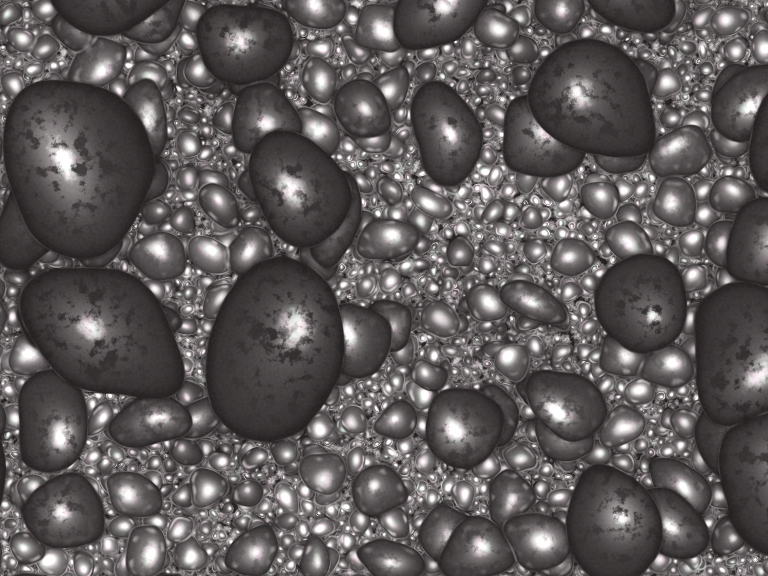
A Shadertoy shader for this texture:

```glsl
// Dense grey froth: glossy bubbles of many sizes packed together, lit from the front.

struct Bubble {
    vec2 local;    // position inside the bubble, length 1 at its outline
    float radius;
    float nearest; // scaled distance to its centre
    float edge;    // distance inwards from outline or neighbour
    vec2 seed;
};

vec2 hash2(vec2 p) {
    vec3 v = fract(p.xyx * vec3(0.1031, 0.1030, 0.0973));
    v += dot(v, v.yzx + 33.33);
    return fract((v.xx + v.yz) * v.zy);
}

float gradientNoise(vec2 p) {
    vec2 cell = floor(p), f = fract(p);
    vec2 u = f * f * f * (f * (f * 6.0 - 15.0) + 10.0);
    vec4 corner;
    for (int i = 0; i < 4; i++) {
        vec2 o = vec2(i & 1, i >> 1);
        corner[i] = dot(hash2(cell + o + 71.0) * 2.0 - 1.0, f - o);
    }
    return mix(mix(corner.x, corner.y, u.x), mix(corner.z, corner.w, u.x), u.y);
}

float fractalNoise(vec2 p) {
    float sum = 0.0, gain = 1.0;
    for (int i = 0; i < 4; i++) {
        sum += gain * gradientNoise(p);
        p = mat2(1.6, 1.2, -1.2, 1.6) * p + 7.3;
        gain *= 0.6;
    }
    return sum;
}

// Nearest bubble on a jittered grid, with flat walls where two bubbles touch
Bubble findBubble(vec2 p, float size, float amount, float salt) {
    vec2 g = p / size + salt;
    g += 0.21 * vec2(gradientNoise(g * 1.5), gradientNoise(g * 1.5 + 31.0));
    vec2 home = floor(g);
    Bubble b = Bubble(vec2(9.0), size, 9.0, -9.0, vec2(0.0));
    float second = 9.0;
    for (int y = -1; y <= 1; y++)
    for (int x = -1; x <= 1; x++) {
        vec2 cell = home + vec2(x, y);
        vec2 shape = hash2(cell + salt * 3.0 + 200.0);
        vec2 chance = hash2(cell + salt * 5.0 + 400.0);
        if (chance.x > amount) continue;
        vec2 d = g - cell - 0.25 - 0.5 * hash2(cell + salt + 90.0);
        float turn = 6.2832 * shape.x;
        d = mat2(cos(turn), -sin(turn), sin(turn), cos(turn)) * d;
        float stretch = 1.0 + 0.28 * chance.y * chance.y;
        float radius = mix(0.27, 0.5, shape.y);
        vec2 q = d * vec2(1.0 / stretch, stretch) / radius;
        float rho = length(q);
        if (rho < b.nearest) {
            second = b.nearest;
            b.local = q;
            b.radius = radius * size;
            b.nearest = rho;
            b.seed = hash2(cell + salt * 7.0 + 600.0);
        } else second = min(second, rho);
    }
    b.edge = min(1.0 - b.nearest, 0.5 * (second - b.nearest)) * b.radius;
    return b;
}

float shadeBubble(Bubble b, vec2 p) {
    float big = smoothstep(0.012, 0.08, b.radius);
    float dome = max(1.0 - b.nearest * b.nearest, 0.0);
    vec2 lit = b.local - 0.45 * (b.seed - 0.5);
    float rough = fractalNoise(p * 46.0);
    float center = dot(lit, lit);

    // Body and wide soft glow
    float tone = mix(0.225, 0.185, big) + dome * mix(0.12, 0.08, big);
    tone += exp(-center * mix(4.8, 6.0, big)) * mix(0.5, 0.34, big) * (0.5 + b.seed.x);
    tone *= mix(0.8 + 0.5 * b.seed.y, 1.0, big);

    // Dark film torn into blotches on the large bubbles
    float film = smoothstep(-0.05, 0.45, rough + 0.5 * gradientNoise(p * 13.0));
    tone *= 1.0 - 0.62 * big * film * exp(-2.5 * center);

    // Reflected crescent on the small bubbles
    float crescent = smoothstep(0.2, 0.0, abs(b.nearest - 0.76));
    tone += 0.48 * (1.0 - big) * crescent * smoothstep(0.0, 0.45, gradientNoise(p * 55.0 + 9.0));

    // Ragged hot spot, blurred on small bubbles
    float spotSize = mix(0.28, 0.15, big) * (0.6 + 0.7 * b.seed.y);
    float spot = length(lit) + 0.1 * big * rough;
    tone += mix(0.34, 0.65, big) * smoothstep(spotSize * 1.9, spotSize * 0.1, spot);

    // Dark inner margin and thin bright wall
    tone *= mix(0.74, 1.0, smoothstep(0.0, 0.18 * b.radius + 0.001, b.edge));
    float wall = smoothstep(0.0035, 0.0004, b.edge);
    return tone + wall * mix(0.34, 0.13, big) * (0.7 + 2.0 * gradientNoise(p * 35.0));
}

void mainImage(out vec4 fragColor, in vec2 fragCoord) {
    vec2 p = fragCoord / iResolution.y;
    float pixel = 1.2 / iResolution.y;

    // Wet glints in the gaps, then bubbles from fine to large
    float tone = 0.52 + 0.8 * fractalNoise(p * 70.0);
    float patches = 1.03 + 0.8 * gradientNoise(p * 3.6 + 3.0);
    for (int i = 0; i < 6; i++) {
        float k = float(i) / 5.0;
        float size = 0.02 * pow(1.72, float(i));
        Bubble b = findBubble(p, size, mix(0.95, 0.5, k), float(i) * 13.0 + 4.0);
        float outside = (b.nearest - 1.0) * b.radius;
        tone *= mix(0.8, 1.0, smoothstep(0.0, 0.008, outside));
        float surface = shadeBubble(b, p) * mix(patches, 1.0, k);
        tone = mix(tone, surface, smoothstep(pixel, -pixel, outside));
    }

    // Soft shoulder for the lights, fine grain and a faint coloured fringe
    tone -= 0.35 * max(tone - 0.72, 0.0);
    tone = max(tone + 0.03 * gradientNoise(p * 210.0), 0.14);
    float fringe = 0.05 * gradientNoise(p * 50.0 + 17.0) * smoothstep(0.35, 0.7, tone);
    vec3 color = tone + vec3(0.012, -0.007, -0.005) + fringe * vec3(1.0, -1.0, 0.3);
    fragColor = vec4(clamp(color, 0.0, 1.0), 1.0);
}
```
